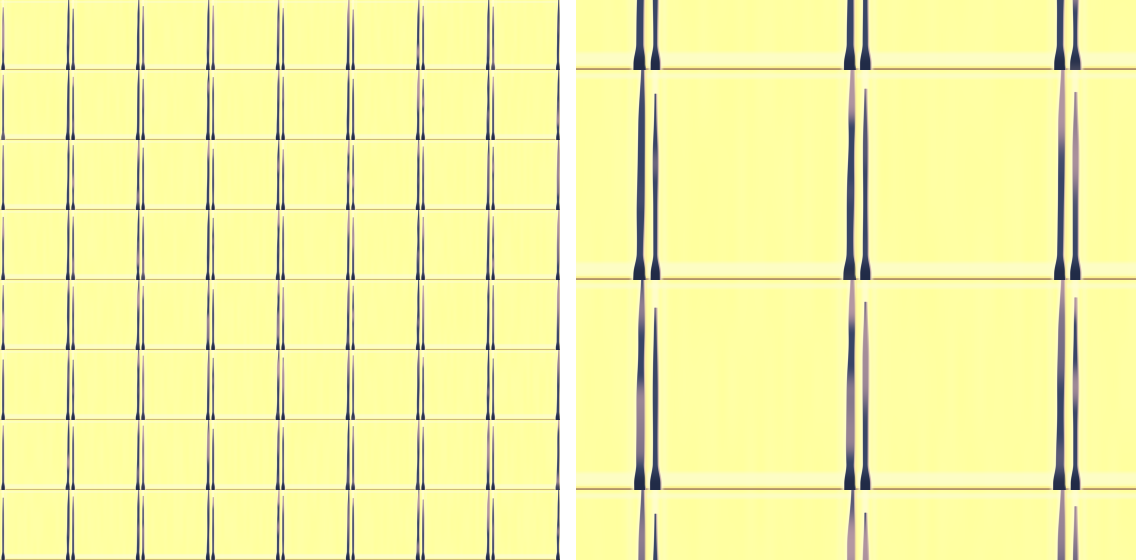
Left, the full canvas; right, a detail of the centre.
Give the GLSL for this pattern, as a Shadertoy shader.

```glsl
float hash(vec2 p) {
    vec3 q = fract(vec3(p.xyx) * 0.1031);
    q += dot(q, q.yzx + 33.33);
    return fract((q.x + q.y) * q.z);
}

float noise(vec2 p) {
    vec2 i = floor(p), f = fract(p);
    f = f * f * (3.0 - 2.0 * f);
    return mix(mix(hash(i), hash(i + vec2(1, 0)), f.x),
               mix(hash(i + vec2(0, 1)), hash(i + vec2(1, 1)), f.x), f.y);
}

// Soft band of half-width w around zero
float band(float d, float w, float soft) {
    return 1.0 - smoothstep(w - soft, w + soft, abs(d));
}

// Tapered upright stroke with a bulb at its foot and worn, tinted stretches
vec3 drawStroke(vec3 base, vec2 p, float center, float halfWidth, float top, float seed, float aa) {
    float grain = noise(vec2(seed * 91.0, p.y * 4.5 + seed * 17.0));
    float foot = 1.0 - smoothstep(0.03, 0.125, p.y);
    float taper = 1.0 - smoothstep(top - 0.28, top + 0.02, p.y);
    float width = halfWidth * (0.7 + 0.45 * grain) * mix(0.35, 1.0, taper) + 0.012 * foot;
    float d = p.x - center;
    float ends = 1.0 - smoothstep(top - aa, top + aa, p.y);

    // Pale halo, mauve fringe, then the dark core
    base = mix(base, vec3(1.0, 0.99, 0.83), 0.8 * band(d, width + 0.012, 0.012));
    base = mix(base, vec3(0.70, 0.55, 0.62), 0.65 * ends * band(d - 0.004, width + 0.002, aa));
    float wear = smoothstep(0.48, 0.95, grain * 0.7 + p.y * 0.35 + (seed - 0.5) * 0.25);
    vec3 ink = mix(vec3(0.22, 0.27, 0.40), vec3(0.62, 0.50, 0.59), wear);
    ink = mix(ink, vec3(0.13, 0.17, 0.28), foot);
    return mix(base, ink, ends * (1.0 - 0.45 * wear) * band(d, width, aa));
}

void mainImage(out vec4 fragColor, in vec2 fragCoord) {
    vec2 grid = fragCoord / iResolution.y * 8.0;
    vec2 cell = floor(grid), p = fract(grid);
    float aa = 6.0 / iResolution.y;

    // Yellow pane with faint vertical streaks
    vec3 color = vec3(1.0, 1.0, 0.63);
    color.b += 0.035 * (noise(vec2(grid.x * 22.0, grid.y * 2.0)) - 0.4);

    // Pale bevels along the pane edges
    vec3 pale = vec3(0.99, 0.99, 0.79);
    color = mix(color, pale, 0.85 * band(p.y - 0.053, 0.031, 0.014));
    color = mix(color, pale, 0.75 * band(p.y - 0.972, 0.012, 0.010));
    color = mix(color, pale, 0.45 * band(p.x - 0.088, 0.012, 0.012));
    color = mix(color, pale, 0.35 * band(p.x - 0.925, 0.014, 0.014));

    // Horizontal joint, with a warm rim on its upper side
    color = mix(color, vec3(0.98, 0.91, 0.53), 0.6 * band(p.y - 0.012, 0.006, aa));
    color = mix(color, vec3(0.66, 0.53, 0.38), 0.9 * band(p.y, 0.009, aa));

    // Two strokes flank each vertical joint
    float leftSeed = hash(cell + 3.0), rightSeed = hash(cell + 41.0);
    float lean = 0.970 + 0.012 * p.y + 0.005 * (noise(vec2(rightSeed * 60.0, p.y * 4.0)) - 0.5);
    color = drawStroke(color, p, 0.044, 0.012, 0.86 + 0.07 * leftSeed, leftSeed, aa);
    color = drawStroke(color, p, lean, 0.018, 1.02, rightSeed, aa);

    // Thin yellow vertical joint
    float joint = min(p.x, 1.0 - p.x);
    color = mix(color, vec3(0.99, 0.94, 0.60), 0.7 * band(joint, 0.006, aa) * smoothstep(0.0, 0.03, p.y));

    fragColor = vec4(color, 1.0);
}
```
